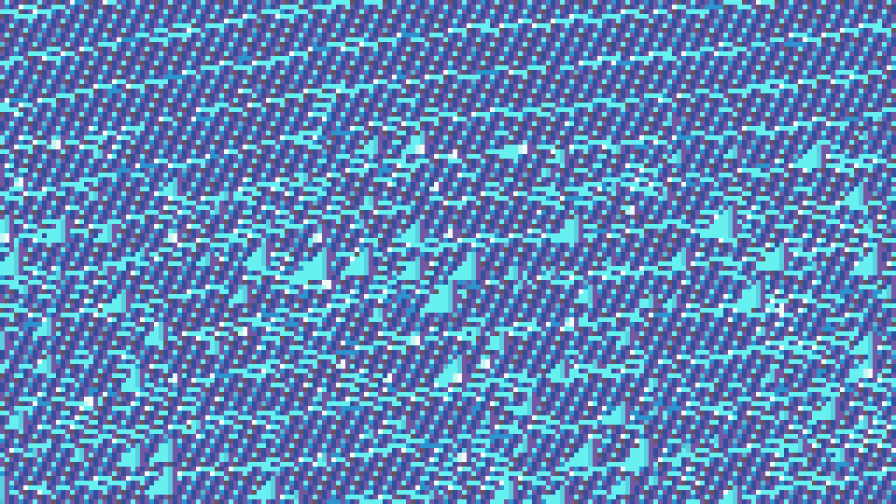
Give the GLSL for this pattern, as a WebGL 2 fragment shader.

```glsl
#version 300 es
precision highp float;
// A woven mosaic of small square cells: a skewed seven-step lattice of purple,
// blue and cyan, crossed by rows of bright dashes along shallow wavy lines and
// scattered with stepped right triangles that thin out towards the top.

uniform vec2 u_resolution;
out vec4 fragColor;

const float ROWS = 108.0;      // cells over the canvas height
const float LATTICE = 7.0;     // cells in one lattice period
const float ROW_SHIFT = 3.0;   // lattice steps gained per row
const vec2 TILE = vec2(11.0, 8.0);
const int SAMPLES = 3;         // edge smoothing samples per axis

const vec3 PURPLE = vec3(0.45, 0.35, 0.64);
const vec3 NAVY = vec3(0.20, 0.31, 0.62);
const vec3 AZURE = vec3(0.18, 0.58, 0.81);
const vec3 TEAL = vec3(0.33, 0.74, 0.84);
const vec3 CYAN = vec3(0.40, 0.94, 0.94);
const vec3 UMBER = vec3(0.41, 0.33, 0.37);
const vec3 WHITE = vec3(0.95, 0.98, 0.96);

float hash(vec2 p, float seed) {
    vec3 q = fract(vec3(p.xyx) * 0.1031 + seed * 0.137);
    q += dot(q, q.yzx + 33.33);
    return fract((q.x + q.y) * q.z);
}

float valueNoise(vec2 p, float seed) {
    vec2 i = floor(p);
    vec2 f = smoothstep(0.0, 1.0, p - i);
    float low = mix(hash(i, seed), hash(i + vec2(1, 0), seed), f.x);
    float high = mix(hash(i + vec2(0, 1), seed), hash(i + vec2(1, 1), seed), f.x);
    return mix(low, high, f.y);
}

// Plain weave: one colour for each step of the lattice.
vec3 weave(vec2 cell, float phase) {
    float chance = hash(cell, 1.0);
    if (phase < 0.5) return chance < 0.90 ? CYAN : TEAL;
    if (phase == 4.0) return chance < 0.42 ? UMBER : AZURE;
    return phase == 2.0 || phase == 5.0 ? NAVY : PURPLE;
}

// One on a set of shallow wavy lines, zero between them.
float wavyLine(vec2 cell) {
    float bend = 7.0 * valueNoise(cell / vec2(80.0, 50.0), 2.0);
    float row = (cell.y - 0.14 * cell.x + bend) / 9.5;
    return 1.0 - step(0.115, abs(fract(row) - 0.5));
}

// Chance of a loose dash: uneven patches that fade towards the top.
float looseDensity(vec2 cell) {
    float patches = smoothstep(0.2, 0.8, valueNoise(cell / vec2(13.0, 8.0), 3.0));
    return 0.55 * patches * (1.0 - smoothstep(0.62, 0.85, cell.y / ROWS));
}

// A dash starts at a lattice point, often with a white head.
vec3 addDash(vec3 base, vec2 cell, float phase) {
    vec2 head = cell - vec2(phase, 0.0);
    float onLine = wavyLine(head);
    float span = 2.0 + onLine + floor(2.6 * hash(head, 4.0));
    float density = max(0.96 * onLine, looseDensity(head));
    if (phase >= span || hash(head, 5.0) > density) return base;
    if (phase < 0.5 && hash(head, 6.0) < 0.45) return WHITE;
    return hash(head, 7.0) < 0.07 ? AZURE : CYAN;
}

// One stepped triangle per tile, upright on its right-hand side.
vec3 addTriangle(vec3 base, vec2 cell) {
    float band = floor(cell.y / TILE.y);
    vec2 moved = cell + vec2(floor(TILE.x * hash(vec2(band, 3.0), 8.0)), 0.0);
    vec2 tile = floor(moved / TILE);
    vec2 local = moved - tile * TILE;
    float draw = hash(tile, 9.0);
    float size = 2.0 + floor(5.4 * draw * draw);
    vec2 room = TILE - size - vec2(1.0, 0.0);
    vec2 jitter = vec2(hash(tile, 10.0), hash(tile, 11.0));
    vec2 corner = floor(jitter * (room + 1.0)) + vec2(size - 1.0, 0.0);
    float left = corner.x - local.x;
    float rise = local.y - corner.y;
    float presence = 0.68 * (1.0 - smoothstep(0.66, 0.82, cell.y / ROWS));

    if (hash(tile, 12.0) > presence || rise < 0.0 || rise >= size) return base;
    if (left >= 0.0 && left + rise < size) {
        bool glint = hash(tile, 13.0) < 0.16 && left < 2.0 && rise < 2.0;
        if (glint) return mix(WHITE, CYAN, 0.35 * left);
        return left < 0.5 ? mix(TEAL, CYAN, 0.35) : CYAN;
    }
    return left == -1.0 ? PURPLE : base;
}

vec3 cellColour(vec2 cell) {
    float phase = mod(cell.x + ROW_SHIFT * cell.y, LATTICE);
    vec3 colour = weave(cell, phase);
    colour = addDash(colour, cell, phase);
    return addTriangle(colour, cell);
}

void main() {
    vec3 sum = vec3(0.0);
    // Average samples inside the pixel to smooth the cell borders.
    for (int j = 0; j < SAMPLES; j++) {
        for (int i = 0; i < SAMPLES; i++) {
            vec2 offset = (vec2(i, j) + 0.5) / float(SAMPLES) - 0.5;
            vec2 point = (gl_FragCoord.xy + offset) / u_resolution.y;
            sum += cellColour(floor(point * ROWS));
        }
    }
    fragColor = vec4(sum / float(SAMPLES * SAMPLES), 1.0);
}
```
